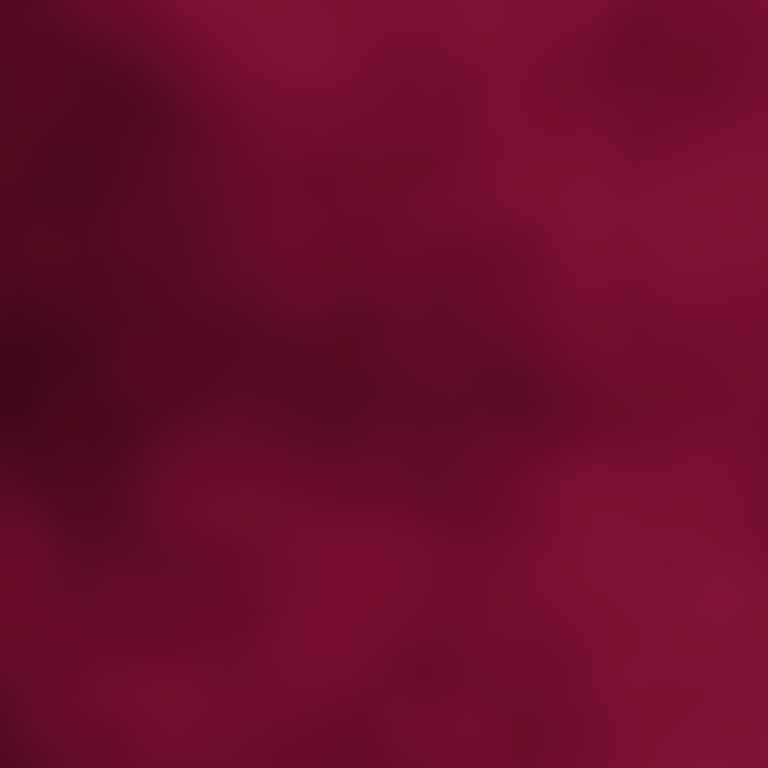
Write a three.js fragment shader that draws this background.

```glsl
// Soft burgundy clouds, blurred and uneven, sinking into a dark hollow at the left.
#define SHADE_COLOR vec3(0.230, 0.024, 0.092)
#define GLOW_COLOR vec3(0.512, 0.066, 0.212)
#define BASE_TONE 0.61
#define RIGHTWARD_GLOW 0.25
#define HOLLOW_CENTER vec2(0.12, 0.45)
#define HOLLOW_SIZE vec2(0.32, 0.22)
#define HOLLOW_DEPTH 0.50
#define CLOUD_SCALE 3.6
#define CLOUD_CONTRAST 0.62
#define WARP_AMOUNT 0.10
#define TONE_LIMIT 1.02
#define LIMIT_SOFTNESS 0.28

varying vec2 vUv;

float hash(vec2 cell) {
  vec3 p = fract(cell.xyx * 0.1031);
  p += dot(p, p.yzx + 33.33);
  return fract((p.x + p.y) * p.z);
}

// Value noise with quintic blending, centred on zero
float softNoise(vec2 p) {
  vec2 cell = floor(p);
  vec2 f = p - cell;
  vec2 blend = f * f * f * (f * (f * 6.0 - 15.0) + 10.0);
  float low = mix(hash(cell), hash(cell + vec2(1.0, 0.0)), blend.x);
  float high = mix(hash(cell + vec2(0.0, 1.0)), hash(cell + vec2(1.0, 1.0)), blend.x);
  return mix(low, high, blend.y) - 0.5;
}

// Broad octaves, each turned to hide the lattice
float clouds(vec2 p) {
  const mat2 turn = mat2(0.8, 0.6, -0.6, 0.8);
  float sum = 0.0;
  float weight = 1.0;
  for (int octave = 0; octave < 3; octave++) {
    p = turn * p + 17.3;
    sum += weight * softNoise(p);
    p *= 1.9;
    weight *= 0.42;
  }
  return sum;
}

float softMin(float a, float b, float softness) {
  float overlap = max(softness - abs(a - b), 0.0) / softness;
  return min(a, b) - overlap * overlap * softness * 0.25;
}

void main() {
  // Gentle bending of the cloud shapes
  vec2 bend = vec2(softNoise(vUv * 2.3 + 41.0), softNoise(vUv * 2.3 + 73.0));
  vec2 cloudPoint = (vUv + WARP_AMOUNT * bend) * CLOUD_SCALE;

  // Large dark hollow and brighter right side
  vec2 fromHollow = (vUv - HOLLOW_CENTER) / HOLLOW_SIZE;
  float hollow = exp(-dot(fromHollow, fromHollow));
  float tone = BASE_TONE + RIGHTWARD_GLOW * vUv.x - HOLLOW_DEPTH * hollow;

  // Cloud variation with rounded highlights
  tone += CLOUD_CONTRAST * clouds(cloudPoint);
  tone = max(softMin(tone, TONE_LIMIT, LIMIT_SOFTNESS), 0.0);

  gl_FragColor = vec4(mix(SHADE_COLOR, GLOW_COLOR, tone), 1.0);
}
```
